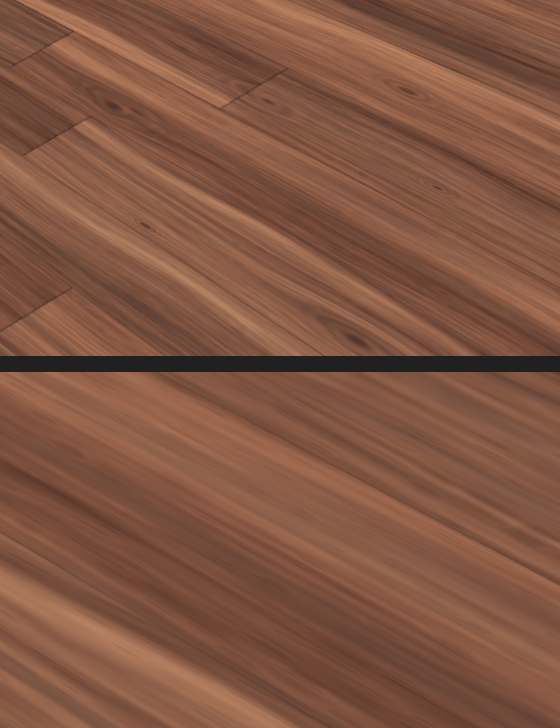
Top: the whole. Bottom: its middle third, enlarged.
Reproduce this texture procedurally as a Shadertoy shader.

```glsl
// Walnut plank floor seen at an angle, with staggered butt joints, streaked grain and knots.
#define PLANK_LENGTH 7.0
#define SEAM_WIDTH 0.006
#define SEAM_DARKNESS 0.22
#define GRAIN_CONTRAST 0.34
#define STREAK_CONTRAST 0.42
#define OFFCUT_TONE -0.16
#define DARK_WOOD vec3(0.30, 0.19, 0.155)
#define MID_WOOD vec3(0.54, 0.368, 0.282)
#define LIGHT_WOOD vec3(0.74, 0.54, 0.41)
#define GREY_STREAK vec3(0.36, 0.27, 0.235)

const int FIRST_ROW = -5;

// Joint position along each row of planks.
const float JOINTS[9] = float[9](-1.0, -0.5, -1.2, 2.62, 0.92, 1.96, 0.0, 3.39, 1.0);

// Tonal bands: centre across the floor, half width, brightness.
const vec3 BANDS[12] = vec3[12](
    vec3(-3.50, 0.25, -0.28), vec3(-2.88, 0.09, 0.28), vec3(-2.50, 0.30, 0.08),
    vec3(-1.90, 0.10, -0.26), vec3(-0.70, 0.12, 0.23), vec3(-0.28, 0.20, -0.22),
    vec3(0.06, 0.05, -0.22), vec3(0.17, 0.06, 0.20), vec3(0.36, 0.05, -0.18),
    vec3(0.75, 0.20, 0.08), vec3(1.20, 0.10, 0.28), vec3(1.80, 0.20, -0.18));

// Knots: position along and across the floor, radius.
const vec3 KNOTS[6] = vec3[6](
    vec3(2.00, -0.31, 0.20), vec3(4.99, 0.66, 0.17), vec3(2.82, -1.42, 0.17),
    vec3(3.45, -2.44, 0.12), vec3(4.33, -1.41, 0.06), vec3(3.25, 0.87, 0.06));

float hash(vec2 p) {
    vec3 q = fract(p.xyx * vec3(0.1031, 0.1030, 0.0973));
    q += dot(q, q.yzx + 33.33);
    return fract((q.x + q.y) * q.z);
}

float noise(vec2 p) {
    vec2 cell = floor(p), f = fract(p);
    f = f * f * (3.0 - 2.0 * f);
    return mix(mix(hash(cell), hash(cell + vec2(1, 0)), f.x),
               mix(hash(cell + vec2(0, 1)), hash(cell + vec2(1, 1)), f.x), f.y);
}

// Perspective map to floor coordinates: x along the planks, y in plank widths.
vec2 floorPlane(vec2 p) {
    float depth = 1.0 + 0.127 * p.x + 0.343 * p.y;
    return vec2(2.646 * p.x + 4.802 * p.y, -2.994 * p.x + 5.067 * p.y - 0.879) / depth;
}

float band(float x, float centre, float width) {
    float d = (x - centre) / width;
    return exp(-d * d);
}

// Dark line at a seam, antialiased by the pixel footprint.
float seam(float distanceToEdge, float footprint) {
    return (1.0 - smoothstep(0.0, SEAM_WIDTH + footprint, distanceToEdge));
}

void mainImage(out vec4 fragColor, in vec2 fragCoord) {
    vec2 p = vec2(fragCoord.x, iResolution.y - fragCoord.y) / iResolution.y;
    vec2 uv = floorPlane(p);
    vec2 footprint = fwidth(uv);

    // Plank layout
    float row = floor(uv.y);
    float along = uv.x - JOINTS[clamp(int(row) - FIRST_ROW, 0, 8)];
    float plank = floor(along / PLANK_LENGTH);
    bool offcut = plank < 0.0;
    vec2 seed = 40.0 * vec2(hash(vec2(row, plank) + 17.0), hash(vec2(plank, row) + 53.0));

    // Grain bends gently and flows around the knots
    float across = uv.y + 0.10 * (noise(vec2(uv.x * 0.9, uv.y * 1.6) + seed) - 0.5);
    float knotTone = 0.0;
    for (int i = 0; i < 6; i++) {
        vec2 d = uv - KNOTS[i].xy;
        if (floor(KNOTS[i].y) != row) continue;
        float r = length(d * vec2(0.42, 1.0)) / KNOTS[i].z;
        r += 0.35 * (noise(uv * vec2(4.0, 9.0)) - 0.5);
        float falloff = exp(-r * r);
        across -= 0.75 * d.y * falloff;
        knotTone -= falloff * (0.08 + 0.09 * sin(r * 13.0)) + 0.22 * exp(-16.0 * r * r);
    }

    // Heartwood and sapwood bands
    float tone = 0.5 + knotTone;
    if (offcut) {
        tone += OFFCUT_TONE;
        if (row == -2.0) tone += 0.42 * smoothstep(-1.25, -1.19, across);
    } else {
        for (int i = 0; i < 12; i++)
            if (floor(BANDS[i].x) == row)
                tone += BANDS[i].z * band(across, BANDS[i].x, BANDS[i].y);
    }

    // Streaks, fibres and short pores
    vec2 g = vec2(uv.x, across);
    float broad = noise(g * vec2(0.45, 6.0) + seed);
    float streak = noise(g * vec2(0.8, 19.0) + seed.yx);
    float fibre = noise(g * vec2(2.2, 42.0) + seed);
    float pore = noise(g * vec2(7.0, 60.0) + seed.yx);
    tone += STREAK_CONTRAST * (0.5 * broad + 0.5 * streak - 0.5);
    tone += GRAIN_CONTRAST * (0.6 * fibre + 0.4 * pore - 0.5);
    tone -= 0.12 * smoothstep(0.72, 0.95, pore);

    // Colour
    tone = clamp(tone, 0.0, 1.0);
    vec3 wood = tone < 0.5 ? mix(DARK_WOOD, MID_WOOD, tone * 2.0)
                           : mix(MID_WOOD, LIGHT_WOOD, tone * 2.0 - 1.0);
    float grey = smoothstep(0.58, 0.85, noise(g * vec2(0.4, 13.0) + seed + 7.0));
    wood = mix(wood, GREY_STREAK, 0.45 * grey * (1.0 - 0.6 * tone));
    wood *= mix(vec3(1.0), vec3(1.04, 0.98, 0.96), hash(seed));

    // Long edges are faint, butt joints are clearer
    float edge = 0.5 - abs(fract(uv.y) - 0.5);
    float butt = min(abs(along), abs(along + PLANK_LENGTH));
    wood *= 1.0 - SEAM_DARKNESS * max(0.6 * seam(edge, footprint.y), seam(butt, footprint.x));

    fragColor = vec4(wood, 1.0);
}
```
